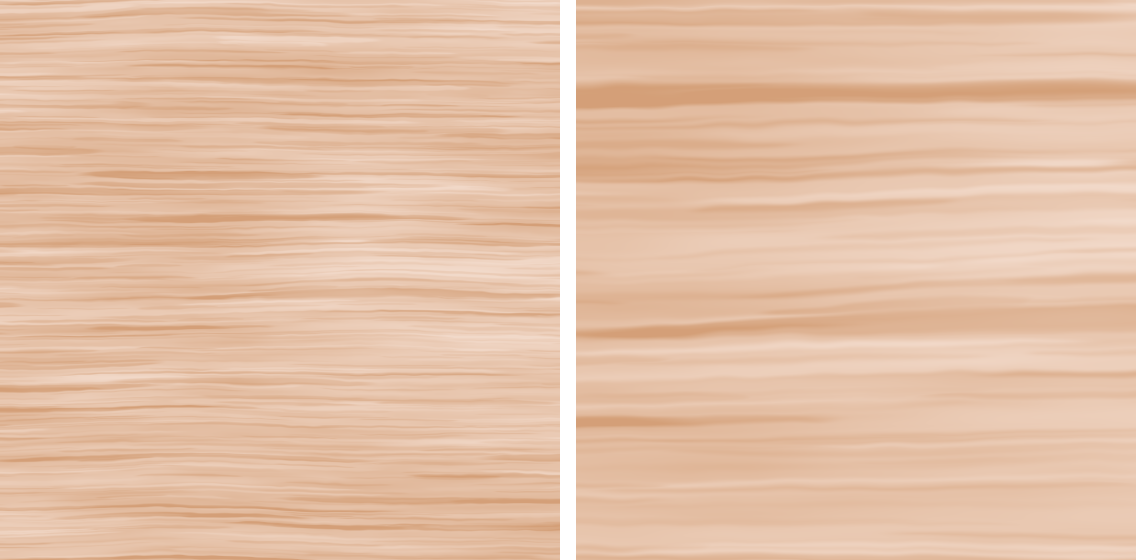
Left: the whole. Right: its middle third, enlarged.
Give the GLSL for this texture, as a WebGL 2 fragment shader.

```glsl
#version 300 es
precision highp float;
// Pale wood veneer with horizontal, tapering grain streaks.

#define LIGHT_WOOD vec3(0.925, 0.808, 0.728)
#define DARK_WOOD vec3(0.862, 0.686, 0.556)
#define BASE_TONE 0.30
#define CLOUD_AMOUNT 0.60
#define BAND_AMOUNT 0.60
#define FIBRE_AMOUNT 0.42
#define WAVE_HEIGHT 0.016
#define EDGE_SOFTNESS 0.0018

uniform vec2 u_resolution;
out vec4 fragColor;

uint scramble(uint n) {
    n = n * 747796405u + 2891336453u;
    n = ((n >> ((n >> 28u) + 4u)) ^ n) * 277803737u;
    return (n >> 22u) ^ n;
}

// Two random values in 0..1 for a lattice cell.
vec2 hash2(ivec2 cell, int seed) {
    uint n = scramble(uint(cell.x) + scramble(uint(cell.y) + scramble(uint(seed))));
    return vec2(n & 65535u, n >> 16u) / 65535.0;
}

float valueNoise(vec2 p, int seed) {
    ivec2 cell = ivec2(floor(p));
    vec2 f = fract(p);
    f = f * f * (3.0 - 2.0 * f);
    float low = mix(hash2(cell, seed).x, hash2(cell + ivec2(1, 0), seed).x, f.x);
    float high = mix(hash2(cell + ivec2(0, 1), seed).x, hash2(cell + ivec2(1, 1), seed).x, f.x);
    return mix(low, high, f.y);
}

// Noise centred on zero.
float signedNoise(vec2 p, int seed) {
    return valueNoise(p, seed) - 0.5;
}

// Coverage of scattered lens-shaped streaks; grid is cells across and up.
float streaks(vec2 p, vec2 grid, float thickness, int seed) {
    float soft = max(EDGE_SOFTNESS, 1.0 / u_resolution.y);
    ivec2 home = ivec2(floor(p * grid));
    float cover = 0.0;
    for (int j = -1; j <= 1; j++) {
        for (int i = -1; i <= 1; i++) {
            ivec2 cell = home + ivec2(i, j);
            vec2 jitter = hash2(cell, seed);
            vec2 size = hash2(cell, seed + 1);
            vec2 style = hash2(cell, seed + 2);
            vec2 offset = p - (vec2(cell) + jitter) / grid;

            // Thin out towards both ends.
            float along = offset.x * grid.x / mix(0.3, 1.0, size.x);
            float taper = max(0.0, 1.0 - along * along);
            float halfWidth = 0.5 * thickness * mix(0.4, 1.4, size.y * size.y) * sqrt(taper);
            float body = 1.0 - smoothstep(-soft, soft, abs(offset.y) - halfWidth);

            // One side of each streak is deeper than the other.
            float across = clamp(offset.y / (2.0 * halfWidth + soft), -0.5, 0.5);
            float shade = 1.0 + across * (style.x - 0.5) * 1.8;
            float strength = mix(0.2, 1.0, style.y) * smoothstep(0.0, 0.35, taper);
            cover = max(cover, body * shade * strength);
        }
    }
    return cover;
}

void main() {
    vec2 p = gl_FragCoord.xy / u_resolution;

    // Gentle waviness plus small ragged edges.
    vec2 q = p;
    q.y += WAVE_HEIGHT * signedNoise(p * vec2(3.0, 4.0), 11);
    q.y += 0.004 * signedNoise(p * vec2(11.0, 45.0), 12);
    q.y += 0.0016 * signedNoise(p * vec2(50.0, 130.0), 13);

    // Soft tonal variation from broad clouds down to fine fibres.
    float tone = BASE_TONE;
    tone += CLOUD_AMOUNT * signedNoise(q * vec2(3.0, 6.0), 21);
    tone += BAND_AMOUNT * signedNoise(q * vec2(2.2, 27.0), 22);
    tone += FIBRE_AMOUNT * signedNoise(q * vec2(5.0, 80.0), 23);
    tone += 0.5 * FIBRE_AMOUNT * signedNoise(q * vec2(14.0, 170.0), 24);

    // Pale fibres, short flecks, long grain lines and thin dark veins.
    tone -= 0.40 * streaks(q, vec2(3.0, 40.0), 0.009, 31);
    tone += 0.48 * streaks(q, vec2(5.0, 70.0), 0.005, 41);
    tone += 0.80 * streaks(q, vec2(2.2, 22.0), 0.012, 51);
    tone += 0.50 * streaks(q, vec2(2.6, 16.0), 0.004, 61);

    vec3 colour = mix(LIGHT_WOOD, DARK_WOOD, clamp(tone, -0.35, 1.5));
    fragColor = vec4(colour, 1.0);
}
```
